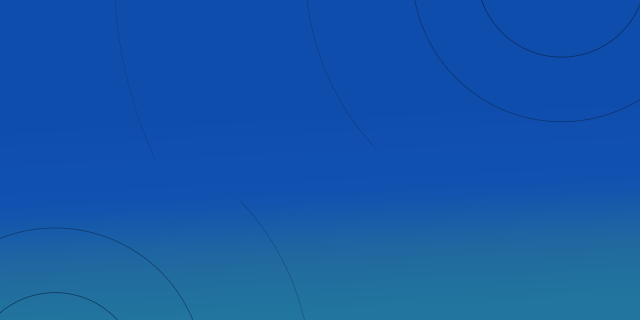
Give the GLSL for this background, as a Shadertoy shader.

```glsl
// Antialiased circle outline
float ring(vec2 p, vec2 center, float radius) {
    float pixel = 1.0 / iResolution.y;
    float dist = abs(length(p - center) - radius);
    float width = 0.0026;
    return clamp((0.5 * width - dist) / pixel + 0.5, 0.0, 1.0) * min(1.0, 0.4 + width / pixel * 0.6);
}

// Blue sky fading into teal, slightly tilted
vec3 background(vec2 p) {
    float height = p.y - 0.045 * (p.x - 1.0);
    vec3 teal = vec3(0.13, 0.42, 0.62);
    vec3 blue = vec3(0.063, 0.315, 0.695);
    vec3 deepBlue = vec3(0.06, 0.302, 0.678);
    vec3 color = mix(teal, blue, smoothstep(0.14, 0.45, height));
    color.g += 0.04 * (1.0 - smoothstep(0.0, 0.2, height));
    return mix(color, deepBlue, smoothstep(0.45, 0.68, height));
}

void mainImage(out vec4 fragColor, in vec2 fragCoord) {
    vec2 p = fragCoord / iResolution.y;
    p.x += 1.0 - 0.5 * iResolution.x / iResolution.y;
    vec3 color = background(p);

    // Concentric rings in two corners; the wide ones end as open arcs
    float radii[4] = float[4](0.2645, 0.4665, 0.7995, 1.398);
    float strengths[4] = float[4](0.75, 0.6, 0.36, 0.28);
    float ink = 0.0;
    for (int i = 0; i < 4; i++) {
        float upper = ring(p, vec2(1.755, 1.086), radii[i]);
        float lower = ring(p, vec2(0.172, -0.179), radii[i]);
        if (i > 1) {
            float arcEnd = i == 2 ? 0.531 : 0.497;
            upper *= smoothstep(arcEnd - 0.005, arcEnd + 0.02, p.y);
            lower *= 1.0 - smoothstep(0.36, 0.385, p.y);
        }
        if (i == 3) lower = 0.0;
        ink = max(ink, strengths[i] * max(upper, lower));
    }
    vec3 navy = vec3(0.03, 0.13, 0.27);
    fragColor = vec4(mix(color, navy, ink), 1.0);
}
```
